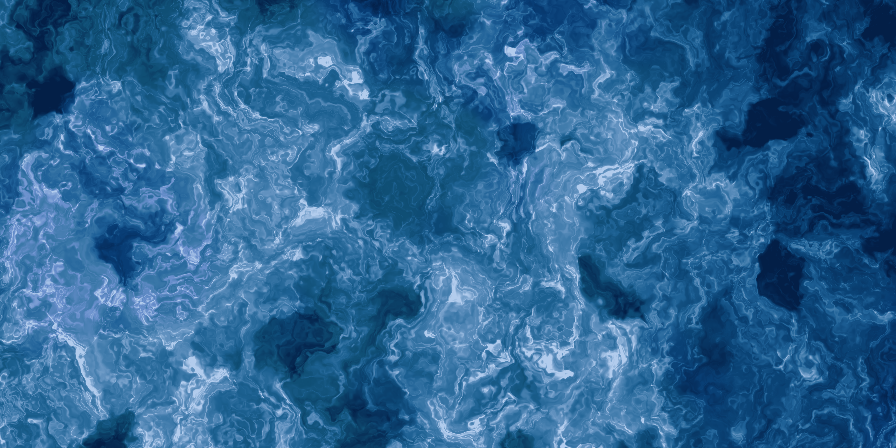
Write a Shadertoy shader that draws this texture.

```glsl
// Churning sea seen from above: deep blue water under drifting foam.
// Blended cellular noise gives the haze, its mid level contours give wisps,
// and warped cell borders give the lace; flecks break the foam into shreds.

const vec3 ABYSS = vec3(0.01, 0.12, 0.28);
const vec3 NAVY  = vec3(0.03, 0.24, 0.46);
const vec3 TEAL  = vec3(0.06, 0.31, 0.46);
const vec3 SEA   = vec3(0.12, 0.38, 0.60);
const vec3 HAZE  = vec3(0.23, 0.47, 0.66);
const vec3 FOAM  = vec3(0.38, 0.57, 0.75);
const vec3 CREST = vec3(0.70, 0.80, 0.93);

vec2 hash2(vec2 cell) {
    vec3 a = fract(cell.xyx * vec3(0.1031, 0.1030, 0.0973));
    a += dot(a, a.yzx + 33.33);
    return fract((a.xx + a.yz) * a.zy);
}

// Cellular noise: x nearest distance, y border distance, z blended cell value
vec3 cells(vec2 p) {
    vec2 corner = floor(p), local = p - corner;
    float nearest = 8.0, second = 8.0, total = 0.0, weights = 0.0001;
    for (int j = -1; j <= 1; j++) {
        for (int i = -1; i <= 1; i++) {
            vec2 shift = vec2(float(i), float(j));
            vec2 h = hash2(corner + shift);
            float d = length(shift + h - local);
            second = min(second, max(nearest, d));
            nearest = min(nearest, d);
            float w = exp(-6.0 * d * d);
            total += w * fract(17.0 * h.x + 31.0 * h.y);
            weights += w;
        }
    }
    return vec3(nearest, second - nearest, total / weights);
}

// Layered cell values, centred on 0.5; a higher gain is rougher
float cloud(vec2 p, int octaves, float gain) {
    float sum = 0.0, norm = 0.0, amp = 1.0;
    for (int i = 0; i < octaves; i++) {
        sum += amp * cells(p).z;
        norm += amp;
        amp *= gain;
        p = mat2(1.6, 1.2, -1.2, 1.6) * p + 11.7;
    }
    return sum / norm;
}

// Displacement by two independent clouds
vec2 drift(vec2 p, float gain) {
    return vec2(cloud(p + 3.0, 3, gain), cloud(p + 47.0, 3, gain)) - 0.5;
}

// Ragged filaments along the mid level of a rough cloud
float wisps(vec2 p, int octaves, float sharpness) {
    return exp(-sharpness * abs(cloud(p, octaves, 0.68) - 0.5));
}

// Nets of veins at shrinking scales, bent by layered sines
float lace(vec2 p) {
    float sum = 0.0, scale = 8.0;
    for (int i = 0; i < 3; i++) {
        p += 0.3 / scale * sin(scale * 1.9 * p.yx + vec2(1.3, 4.1) * float(i + 1));
        p += 0.1 / scale * sin(scale * 5.3 * p.yx + vec2(2.6, 0.7));
        vec3 c = cells(p * scale + 5.0 * float(i));
        float vein = 1.0 - smoothstep(0.0, 0.17, c.y);
        sum += 0.65 * vein * smoothstep(0.3, 0.75, c.z);
        scale *= 1.9;
    }
    return sum;
}

// Soft hump of the given width around zero
float bump(float offset, float width) {
    float t = offset / width;
    return exp(-t * t);
}

// Broad light and dark: shadowed right side and upper left, bright foam between
float broadTone(vec2 p) {
    float right = smoothstep(1.45, 1.85, p.x) * mix(1.2, 0.7, p.y);
    float upperLeft = smoothstep(0.0, 0.22, p.y - 0.64 - 0.42 * p.x);
    float glow = bump(length(p - vec2(0.2, 0.3)), 0.58);
    float column = bump(p.x - 1.38, 0.16);
    return 0.4 * glow + 0.45 * column - 0.95 * right - 0.9 * upperLeft;
}

float ramp(float low, float high, float t) {
    return clamp((t - low) / (high - low), 0.0, 1.0);
}

// Water and foam colour for a tone of about zero mean and unit spread
vec3 seaColour(float tone, float teal, float violet) {
    vec3 c = mix(ABYSS, mix(NAVY, TEAL, teal), ramp(-1.85, -0.85, tone));
    c = mix(c, SEA - teal * vec3(0.01, 0.0, 0.03), ramp(-0.75, -0.05, tone));
    c = mix(c, HAZE, ramp(-0.05, 0.6, tone));
    c = mix(c, FOAM + violet * vec3(0.03, -0.01, 0.05), ramp(0.6, 1.45, tone));
    return mix(c, CREST, ramp(1.6, 3.0, tone));
}

void mainImage(out vec4 fragColor, in vec2 fragCoord) {
    vec2 p = fragCoord / iResolution.y;

    // Swirling currents with finely torn edges
    vec2 swirl = drift(p * 4.0, 0.52);
    vec2 q = p + 0.24 * swirl + 0.075 * drift(p * 21.0, 0.65);
    vec2 streak = q * vec2(1.2, 0.85);

    // Haze, flecks and foam cover
    float broad = broadTone(p + 0.4 * swirl);
    float haze = cloud(streak * 3.0 + 20.0, 5, 0.55);
    float fleck = cloud(streak * 27.0 + 90.0, 3, 0.7);
    float cover = mix(0.35, 1.0, smoothstep(0.3, 0.58, haze + 0.15 * broad));
    float foam = 0.8 * wisps(streak * 4.5 + 8.0, 5, 30.0)
               + 0.75 * wisps(streak * 10.0 + 61.0, 4, 28.0) + lace(q);
    foam *= 0.4 + 1.25 * smoothstep(0.38, 0.62, fleck);

    // Dark hollows with bright rims
    vec3 pit = cells(q * 3.2 + 14.0);
    float chosen = smoothstep(0.52, 0.62, pit.z);
    float hollow = chosen * (1.0 - smoothstep(0.16, 0.23, pit.x));
    float rim = chosen * bump(pit.x - 0.29, 0.05);

    float tone = 4.3 * (haze - 0.5) + broad - 0.4 - 1.0 * hollow + 0.4 * rim;
    tone += 1.25 * foam * cover * (1.0 - 0.65 * hollow) + 1.3 * (fleck - 0.5);

    float hue = cloud(p * 2.2 + 30.0, 3, 0.52);
    float teal = smoothstep(0.43, 0.6, hue) * (1.0 - 0.7 * smoothstep(1.2, 1.7, p.x));
    float violet = 1.0 - smoothstep(0.35, 0.55, hue);
    fragColor = vec4(seaColour(tone, teal, violet), 1.0);
}
```
